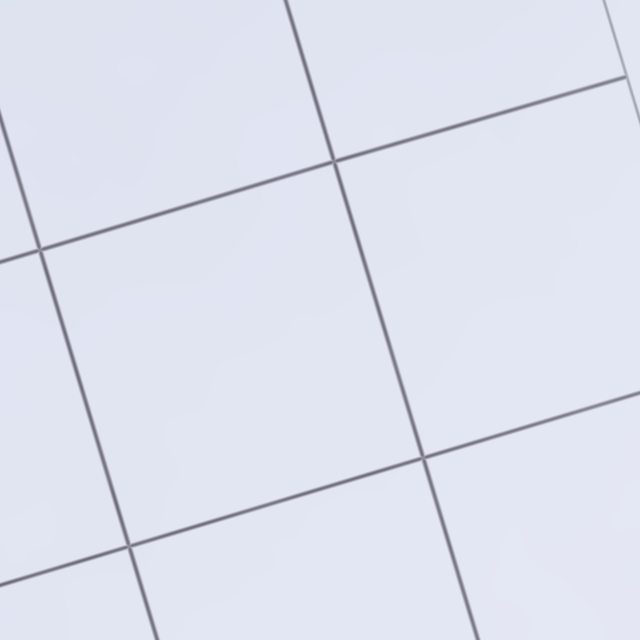
This texture is drawn by a Shadertoy shader. Its source:

```glsl
// Pale, cool wall panels in a tilted square grid with thin, soft grey joints.
// The canvas is rotated into grid space; the distance to the nearest joint on
// each axis gives the lines, and value noise adds faint mottling and wear.

const vec3 PANEL_COLOR = vec3(0.884, 0.898, 0.949);
const vec3 JOINT_COLOR = vec3(0.425, 0.415, 0.475);
const vec2 GRID_ORIGIN = vec2(0.5221, 0.7474);   // a joint crossing
const vec2 GRID_AXIS = vec2(0.9576, 0.2880);     // direction of the rows
const vec2 CELL_SIZE = vec2(0.4780, 0.4835);
const float JOINT_REACH = 0.0060;                // half width with soft edge

float hash21(vec2 p) {
    vec3 q = fract(vec3(p.xyx) * 0.1031);
    q += dot(q, q.yzx + 33.33);
    return fract((q.x + q.y) * q.z);
}

float valueNoise(vec2 p) {
    vec2 cell = floor(p);
    vec2 f = fract(p);
    f = f * f * (3.0 - 2.0 * f);
    float low = mix(hash21(cell), hash21(cell + vec2(1.0, 0.0)), f.x);
    float high = mix(hash21(cell + vec2(0.0, 1.0)), hash21(cell + 1.0), f.x);
    return mix(low, high, f.y);
}

float layeredNoise(vec2 p) {
    float sum = 0.0;
    float weight = 0.5;
    for (int i = 0; i < 3; i++) {
        sum += weight * valueNoise(p);
        p = p * 2.03 + 17.0;
        weight *= 0.5;
    }
    return sum / 0.875;
}

// Rotates canvas units into grid units, with slight perspective along x.
vec2 toGrid(vec2 uv, vec2 origin, vec2 axis, vec2 cellSize) {
    vec2 p = uv - origin;
    p = vec2(dot(p, axis), dot(p, vec2(-axis.y, axis.x)));
    // The upper right joint leans down a little.
    p.y += 0.0095 * max(p.x, 0.0) * smoothstep(-0.4, -0.05, p.y);
    vec2 grid = p / cellSize;
    grid.x += 0.0038 * grid.x * grid.x;
    return grid;
}

// Soft line profile: dark centre with a bell-shaped falloff.
float jointLine(float dist, float reach, float pixel) {
    float edge = max(reach, 1.2 * pixel);
    return 1.0 - smoothstep(0.0, edge, dist);
}

void mainImage(out vec4 fragColor, in vec2 fragCoord) {
    float pixel = 1.0 / iResolution.y;
    vec2 uv = fragCoord * pixel;
    vec2 grid = toGrid(uv, GRID_ORIGIN, GRID_AXIS, CELL_SIZE);
    vec2 index = round(grid);
    vec2 dist = abs(grid - index) * CELL_SIZE;

    // Column joints: the rightmost one is a finer, paler seam.
    float seam = step(0.5, index.x);
    float columnReach = JOINT_REACH * mix(1.0, 0.75, seam);
    float column = jointLine(dist.x, columnReach, pixel);
    column *= mix(1.0, 0.60, seam);

    // Row joints: slightly finer, and closed off at the seam.
    float rowReach = JOINT_REACH * mix(0.97, 0.92, step(index.y, -0.5));
    float row = jointLine(dist.y, rowReach, pixel);
    row *= 1.0 - smoothstep(-pixel, pixel, (grid.x - 1.0) * CELL_SIZE.x);

    // Crossings are a little paler; wear varies along every joint.
    float joint = max(column, row) - 0.25 * column * row;
    float wear = 0.88 + 0.16 * layeredNoise(grid * 7.0 + 5.0);
    float fade = 1.0 - 0.10 * smoothstep(0.4, 1.0, uv.x);
    joint = clamp(joint * wear * fade, 0.0, 1.0);

    // Panels: faint broad mottling, and more light to the lower right.
    vec3 color = PANEL_COLOR;
    color += 0.007 * (layeredNoise(uv * 5.0) - 0.5);
    color += vec3(0.011, 0.009, 0.007) * (uv.x - uv.y);

    fragColor = vec4(mix(color, JOINT_COLOR, joint), 1.0);
}
```
